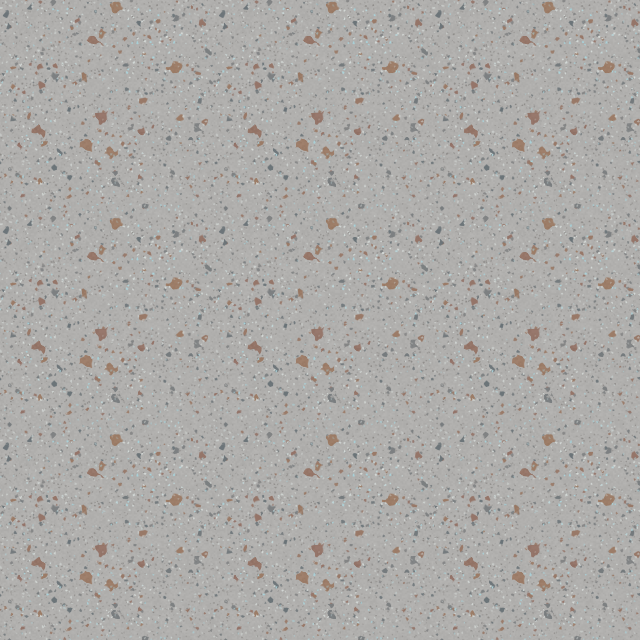
Give the GLSL for this texture, as a three.js fragment shader.

```glsl
// Speckled stone composite: a pale grey ground strewn with slate and rust chips.
// Each layer scatters irregular convex polygons on a jittered grid, bent by noise;
// all grids wrap, so the pattern repeats as square tiles.
varying vec2 vUv;

const float TILES = 2.96;         // repeats across the canvas
const float EDGE = 0.0036;        // edge softness, in tiles
const float GRAIN = 0.034;        // ground mottling
const vec3 GROUND = vec3(0.692, 0.688, 0.680);
const vec3 SLATE = vec3(0.40, 0.44, 0.46);
const vec3 ASH = vec3(0.52, 0.52, 0.52);
const vec3 RUST = vec3(0.57, 0.44, 0.40);
const vec3 OCHRE = vec3(0.61, 0.48, 0.39);
const vec3 DUST = vec3(0.54, 0.53, 0.52);
const vec3 WHITE = vec3(0.83, 0.85, 0.84);
const vec3 CYAN = vec3(0.66, 0.82, 0.85);

// Cells per tile, and chip radius in cells
const float BIG_CELLS = 6.0;
const float BIG_RADIUS = 0.155;
const float MID_CELLS = 14.0;
const float MID_RADIUS = 0.18;
const float SMALL_CELLS = 28.0;
const float SMALL_RADIUS = 0.18;
const float FINE_CELLS = 60.0;
const float FINE_RADIUS = 0.20;
const float PALE_CELLS = 44.0;
const float PALE_RADIUS = 0.19;

float hash(vec2 p) {
  return fract(sin(dot(p, vec2(127.1, 311.7))) * 43758.5453);
}

// Value noise that wraps after n cells
float noise(vec2 p, float n) {
  vec2 g = p * n;
  vec2 i = floor(g);
  vec2 f = fract(g);
  f = f * f * (3.0 - 2.0 * f);
  vec2 a = mod(i, n);
  vec2 b = mod(i + 1.0, n);
  return mix(mix(hash(a), hash(vec2(b.x, a.y)), f.x),
             mix(hash(vec2(a.x, b.y)), hash(b), f.x), f.y);
}

// Signed distance to a polygon with sides at random offsets
float polygon(vec2 q, float radius, vec2 id) {
  float d = -1.0;
  float turn = 6.2832 * hash(id + 3.7);
  for (int i = 0; i < 6; i++) {
    float k = float(i);
    float angle = turn + 1.0472 * (k + 0.6 * hash(id + 5.3 + k));
    float reach = radius * (0.5 + 0.7 * hash(id + 17.9 + k));
    d = max(d, dot(q, vec2(cos(angle), sin(angle))) - reach);
  }
  return d;
}

// One scattered layer: x is coverage, y a random value per chip
vec2 chips(vec2 p, float n, float presence, float radius, float seed) {
  vec2 cell = floor(p * n);
  vec2 best = vec2(0.0);
  for (int y = -1; y <= 1; y++) {
    for (int x = -1; x <= 1; x++) {
      vec2 corner = cell + vec2(float(x), float(y));
      vec2 id = mod(corner, n) + seed;
      if (hash(id) > presence) continue;
      vec2 centre = corner + vec2(hash(id + 1.3), hash(id + 2.1));
      float size = radius * mix(0.65, 1.35, hash(id + 4.9));
      float d = polygon(p * n - centre, size, id) / n;
      float cover = smoothstep(EDGE, -EDGE, d);
      if (cover > best.x) best = vec2(cover, hash(id + 8.7));
    }
  }
  return best;
}

// Picks a rust or slate tone from a random value
vec3 stone(float pick, float rustShare) {
  if (pick < rustShare) return mix(RUST, OCHRE, pick / rustShare);
  return mix(SLATE, ASH, (pick - rustShare) / (1.0 - rustShare));
}

void main() {
  vec2 p = vUv * TILES;
  vec2 bend = vec2(noise(p, 40.0), noise(p + 0.37, 40.0)) - 0.5;
  vec2 bent = p + 0.016 * bend;

  // Ground with fine and broad mottling
  float mottle = noise(p, 130.0) - 0.5 + 0.4 * (noise(p, 22.0) - 0.5);
  vec3 color = GROUND + GRAIN * mottle;

  // Dust, then stones from small to large
  vec2 fine = chips(p, FINE_CELLS, 0.34, FINE_RADIUS, 11.0);
  color = mix(color, DUST, fine.x * mix(0.4, 1.0, fine.y));
  vec2 small = chips(p, SMALL_CELLS, 0.38, SMALL_RADIUS, 83.0);
  color = mix(color, stone(small.y, 0.35), 0.88 * small.x);
  vec2 mid = chips(bent, MID_CELLS, 0.38, MID_RADIUS, 157.0);
  color = mix(color, stone(mid.y, 0.55), 0.95 * mid.x);
  vec2 big = chips(p + 0.034 * bend, BIG_CELLS, 0.28, BIG_RADIUS, 239.0);
  color = mix(color, stone(big.y, 0.55) + GRAIN * mottle, 0.95 * big.x);

  // Pale flecks, gathered in loose clusters
  float cluster = mix(0.55, 1.0, smoothstep(0.3, 0.7, noise(p, 9.0)));
  vec2 pale = chips(p, PALE_CELLS, 0.38, PALE_RADIUS, 331.0);
  vec3 fleck = mix(WHITE, CYAN, smoothstep(0.45, 0.75, pale.y));
  color = mix(color, fleck, pale.x * cluster * (1.0 - 0.6 * big.x));

  gl_FragColor = vec4(color, 1.0);
}
```
